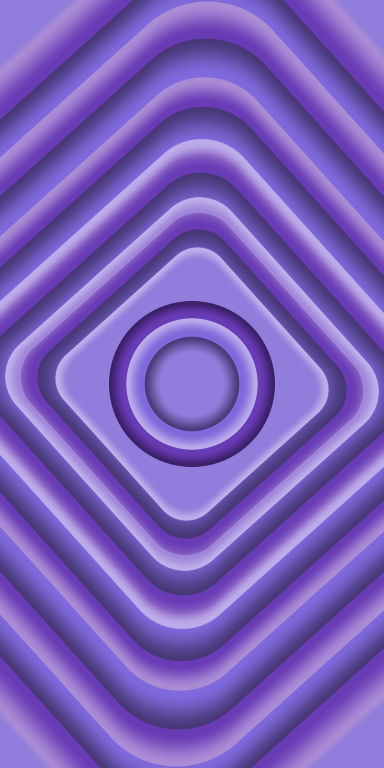
Reproduce this background procedurally as a WebGL 2 fragment shader.

```glsl
#version 300 es
precision highp float;

uniform vec2 u_resolution;
out vec4 outColor;

const vec3 FACE = vec3(0.57, 0.49, 0.86);
const vec3 FLOOR = vec3(0.50, 0.41, 0.86);
const vec3 SHADOW = vec3(0.27, 0.21, 0.45);
const vec3 PURPLE = vec3(0.41, 0.23, 0.71);
const vec3 DEEP = vec3(0.22, 0.11, 0.39);
const vec3 MAUVE = vec3(0.67, 0.55, 0.84);
const vec3 LIGHT = vec3(0.75, 0.69, 0.93);

const int RINGS = 5;
const float TILT = 0.733;
// Half sizes of the raised outlines and of the cut-outs around them
const float RIM[6] = float[6](0.276, 0.377, 0.495, 0.620, 0.773, 0.945);
const float HOLE[5] = float[5](0.3125, 0.427, 0.560, 0.698, 0.846);

// Half size of the rounded square through p; corner radius is 0.3 of it
float squareLevel(vec2 p) {
  vec2 q = abs(p);
  float side = max(q.x, q.y);
  if (min(q.x, q.y) <= 0.7 * side) return side;
  float s = q.x + q.y;
  return (1.4 * s - sqrt(max(1.96 * s * s - 3.56 * dot(q, q), 0.0))) / 1.78;
}

vec2 rotate(vec2 p, float angle) {
  float c = cos(angle), s = sin(angle);
  return vec2(c * p.x + s * p.y, c * p.y - s * p.x);
}

// 0 inside the edge, 1 outside, smoothed over about one pixel
float beyond(float edge, float level, float pixel) {
  return smoothstep(edge - 0.6 * pixel, edge + 0.6 * pixel, level);
}

// Blends towards a tint as the level nears an edge from inside
vec3 tintEdge(vec3 base, vec3 tint, float edge, float width, float level) {
  return mix(base, tint, smoothstep(edge - width, edge, level));
}

// Purple slope that brightens towards its outer rim
vec3 band(float inner, float outer, float level, float glow) {
  float t = clamp((level - inner) / (outer - inner), 0.0, 1.0);
  vec3 color = mix(PURPLE, MAUVE, smoothstep(0.12, 0.95, t));
  return mix(color, LIGHT, glow * smoothstep(0.45, 0.95, t));
}

vec3 diamonds(float level, float pixel) {
  vec3 color = tintEdge(FACE, LIGHT, RIM[0], 0.028, level);
  for (int i = 0; i < RINGS; i++) {
    vec3 recess = tintEdge(FLOOR, SHADOW, HOLE[i] + 0.006, 0.078, level);
    float glow = i < 2 ? 0.9 : 0.0;
    vec3 slope = band(HOLE[i], RIM[i + 1], level, glow);
    color = mix(color, recess, beyond(RIM[i], level, pixel));
    color = mix(color, slope, beyond(HOLE[i], level, pixel));
  }
  // Extra ledge on the innermost band
  float ledge = beyond(0.346, level, pixel) * (1.0 - beyond(RIM[1], level, pixel));
  vec3 ledgeColor = tintEdge(mix(FACE, MAUVE, 0.6), LIGHT, RIM[1], 0.028, level);
  color = mix(color, ledgeColor, ledge);
  // Flat outer corners
  return mix(color, FACE, smoothstep(RIM[RINGS] - 0.012, RIM[RINGS] + 0.012, level));
}

vec3 dial(vec3 color, float radius, float pixel) {
  vec3 moat = tintEdge(PURPLE, DEEP, 0.219, 0.040, radius);
  vec3 ring = tintEdge(FLOOR, LIGHT, 0.174, 0.042, radius);
  vec3 well = tintEdge(FACE, SHADOW, 0.128, 0.050, radius);
  color = mix(moat, color, beyond(0.216, radius, pixel));
  color = mix(ring, color, beyond(0.171, radius, pixel));
  return mix(well, color, beyond(0.123, radius, pixel));
}

void main() {
  vec2 p = (gl_FragCoord.xy - 0.5 * u_resolution) / u_resolution.x;
  float pixel = 1.0 / u_resolution.x;
  vec3 color = diamonds(squareLevel(rotate(p, TILT)), pixel);
  outColor = vec4(dial(color, length(p), pixel), 1.0);
}
```
